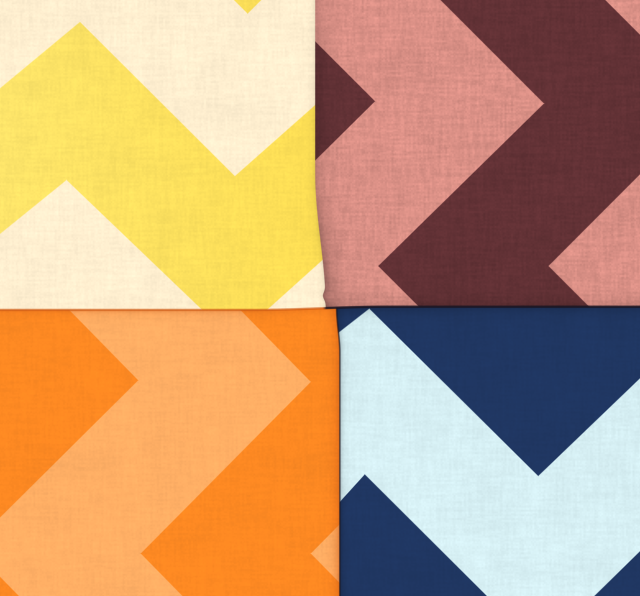
Reproduce this pattern procedurally as a WebGL 2 fragment shader.

```glsl
#version 300 es
precision highp float;
// Four folded cloths meet at a crooked cross, each printed with a broad zigzag.
// Zigzags are min/max of straight lines; side-running ones use turned axes.
// Seam distances give the fold shadows, and stretched value noise the weave.

uniform vec2 u_resolution;
out vec4 fragColor;

const vec3 CREAM = vec3(1.0, 0.937, 0.815);
const vec3 YELLOW = vec3(0.99, 0.875, 0.345);
const vec3 PINK = vec3(0.855, 0.565, 0.525);
const vec3 MAROON = vec3(0.385, 0.195, 0.21);
const vec3 APRICOT = vec3(1.0, 0.685, 0.395);
const vec3 ORANGE = vec3(0.99, 0.535, 0.135);
const vec3 ICE = vec3(0.84, 0.938, 0.955);
const vec3 NAVY = vec3(0.125, 0.215, 0.385);
const vec3 RUST = vec3(0.80, 0.34, 0.07);
const vec3 GAP = vec3(0.10, 0.08, 0.13);

// Zigzag edges: peak.xy, valley.xy, in units of the canvas width.
const vec4 YELLOW_TOP = vec4(0.125, 0.897, 0.367, 0.656);
const vec4 YELLOW_BASE = vec4(0.104, 0.650, 0.365, 0.400);
const vec4 YELLOW_NEXT = vec4(0.143, 1.151, 0.387, 0.910);
const vec4 ICE_TOP = vec4(0.577, 0.449, 0.841, 0.1875);
const vec4 ICE_BASE = vec4(0.570, 0.190, 0.844, -0.083);
// Turned a quarter: first coordinate is -y, second is x.
const vec4 MAROON_LEFT = vec4(-0.7695, 0.850, -0.5156, 0.591);
const vec4 MAROON_RIGHT = vec4(-0.768, 1.109, -0.5156, 0.857);
const vec4 MAROON_TIP = vec4(-0.773, 0.586, -0.520, 0.330);
const vec4 APRICOT_LEFT = vec4(-0.337, 0.216, -0.077, -0.046);
const vec4 APRICOT_RIGHT = vec4(-0.3346, 0.4857, -0.0664, 0.220);
const vec4 APRICOT_TIP = vec4(-0.3346, 0.751, -0.0664, 0.4857);

const float SOFTNESS = 0.0010;
const float THREADS = 300.0;
const float WEAVE = 0.045;
const float MOTTLE = 0.025;

float edgeWidth;

float hash(vec2 p) {
    vec3 q = fract(p.xyx * 0.1031);
    q += dot(q, q.yzx + 33.33);
    return fract((q.x + q.y) * q.z);
}

float noise(vec2 p) {
    vec2 i = floor(p), f = fract(p);
    f = f * f * (3.0 - 2.0 * f);
    return mix(mix(hash(i), hash(i + vec2(1, 0)), f.x),
               mix(hash(i + vec2(0, 1)), hash(i + vec2(1, 1)), f.x), f.y);
}

float cover(float d) { return smoothstep(-edgeWidth, edgeWidth, d); }

float line(float d, float halfWidth) { return cover(halfWidth - abs(d)); }

// Coverage above an edge that rises to a peak, falls to a valley, rises again.
float above(vec2 p, vec4 edge, vec2 slopes) {
    vec2 peak = edge.xy, valley = edge.zw;
    float fall = (valley.y - peak.y) / (valley.x - peak.x);
    float h = min(slopes.x * (p.x - peak.x), fall * (p.x - peak.x)) + peak.y;
    h = max(h, valley.y + slopes.y * (p.x - valley.x));
    return cover((p.y - h) * 0.72);
}

void main() {
    vec2 p = gl_FragCoord.xy / u_resolution.x;
    vec2 turned = vec2(-p.y, p.x);
    edgeWidth = max(SOFTNESS, 0.8 / u_resolution.x);

    // Crooked seams between the cloths
    float sag = 1.0 - smoothstep(0.45, 0.66, p.y);
    float notch = (p.y - 0.469) / 0.008;
    float upper = p.x - (0.4925 + 0.0165 * sag - 0.004 * exp(-notch * notch));
    float lower = p.x - (0.531 - 0.005 * smoothstep(0.38, 0.45, p.y));
    float level = p.y - (0.447 + 0.005 * smoothstep(0.4, 0.6, p.x));

    // Printed zigzags
    float yellow = above(p, YELLOW_BASE, vec2(0.81, 0.90))
                 * (1.0 - above(p, YELLOW_TOP, vec2(0.83, 0.885)));
    yellow = max(yellow, above(p, YELLOW_NEXT, vec2(1.0)));
    float maroon = above(turned, MAROON_LEFT, vec2(1.0))
                 * (1.0 - above(turned, MAROON_RIGHT, vec2(1.0)));
    maroon = max(maroon, 1.0 - above(turned, MAROON_TIP, vec2(1.0)));
    float apricot = above(turned, APRICOT_LEFT, vec2(0.98))
                  * (1.0 - above(turned, APRICOT_RIGHT, vec2(0.98)));
    apricot = max(apricot, above(turned, APRICOT_TIP, vec2(0.98)));
    float ice = above(p, ICE_BASE, vec2(1.1, 0.98))
              * (1.0 - above(p, ICE_TOP, vec2(0.78, 0.96)));

    // Cloth colours with light and fold shadows
    vec3 topLeft = mix(CREAM, YELLOW + vec3(0.0, 0.02, 0.07) * (1.0 - 2.5 * p.x), yellow);
    topLeft *= 1.0 - 0.10 * exp(-abs(upper) / 0.004);
    vec3 topRight = mix(PINK, MAROON, maroon);
    topRight *= 1.0 - (0.15 + 0.2 * sag) * exp(-abs(upper) / 0.014);
    topRight *= 1.0 - 0.13 * exp(-abs(level) / 0.012);
    vec3 lowLeft = mix(ORANGE, APRICOT, apricot);
    lowLeft = mix(lowLeft, RUST, 0.55 * exp(-abs(lower) / 0.008));
    lowLeft = mix(lowLeft, RUST, 0.35 * exp(-abs(level) / 0.006));
    vec3 lowRight = mix(NAVY, ICE, ice);
    lowRight *= 1.0 - 0.25 * exp(-abs(lower) / 0.004);
    lowRight *= 1.0 - 0.2 * exp(-abs(level) / 0.008);

    // Weave: threads both ways, plus slow mottling
    vec2 thread = p * THREADS;
    float weave = noise(thread * vec2(1.0, 0.13)) + noise(thread * vec2(0.13, 1.0) + 71.0) - 1.0;
    float grain = noise(thread * 1.3 + 19.0) - 0.5;
    float mottle = noise(p * 24.0) - 0.5;
    float top = cover(level);
    float rough = mix(0.6, 1.5, top * cover(upper));
    vec3 color = mix(mix(lowLeft, lowRight, cover(lower)), mix(topLeft, topRight, cover(upper)), top);
    color *= 1.0 + rough * WEAVE * (weave + grain) + MOTTLE * mottle;

    // Dark gaps along the seams
    float right = smoothstep(0.503, 0.511, p.x);
    color = mix(color, mix(RUST, GAP, right), line(level, 0.0018) * mix(0.65, 0.85, right));
    color = mix(color, GAP, line(lower, 0.0012) * (1.0 - top) * 0.65);
    fragColor = vec4(clamp(color, 0.0, 1.0), 1.0);
}
```
